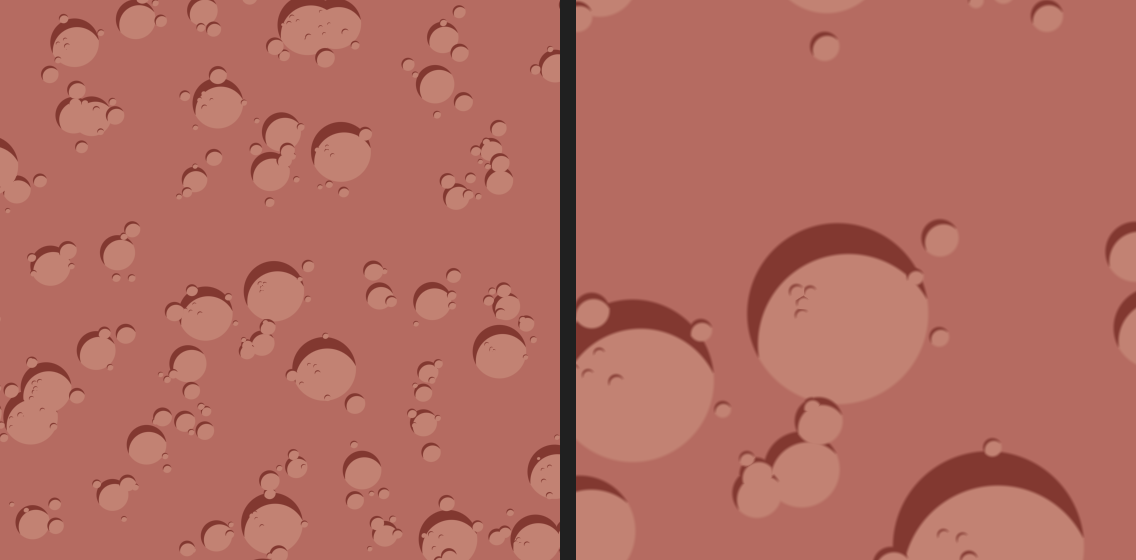
Left: the whole. Right: its middle third, enlarged.
This pattern is drawn by a three.js fragment shader. Its source:

```glsl
// Flat clay ground dotted with shaded round craters, each ringed by smaller pits.
varying vec2 vUv;

#define CELLS 7.0          // parent craters across the canvas
#define SEED 17.0
#define PRESENCE 0.96      // chance that a cell holds a crater
#define LARGE_SHARE 0.21   // part of the craters that are large
#define LARGE_RADIUS vec2(0.041, 0.057)
#define SMALL_RADIUS vec2(0.018, 0.037)
#define EDGE 0.0013        // half width of the smoothed edges
#define GROUND vec3(0.71, 0.42, 0.38)
#define FLOOR vec3(0.76, 0.51, 0.45)
#define SHADOW vec3(0.51, 0.22, 0.19)

const float PI = 3.14159;

vec3 hash3(vec3 p) {
  p = fract((p + SEED) * vec3(0.1031, 0.1030, 0.0973));
  p += dot(p, p.yxz + 33.33);
  return fract((p.xxy + p.yxx) * p.zyx);
}

float coverage(float dist) {
  return 1.0 - smoothstep(-EDGE, EDGE, dist);
}

// x: whole crater, y: lit floor; the rest of the crater is a crescent of shadow.
vec2 crater(vec2 p, float radius, float turn) {
  vec2 shift = radius * mix(vec2(0.10, -0.36), vec2(0.21, -0.25), turn);
  float rim = length(p) - radius;
  float lit = length(p - shift) - radius;
  return vec2(coverage(rim), coverage(max(rim, lit)));
}

vec3 paint(vec3 base, vec2 mask) {
  return base * (1.0 - mask.x) + SHADOW * (mask.x - mask.y) + FLOOR * mask.y;
}

// Satellite pits by index: one medium, one small, then tiny ones.
float pitRadius(float index, float vary) {
  float size = index < 0.5 ? 0.0155 : index < 1.5 ? 0.0098 : 0.0058;
  return size * mix(0.78, 1.2, vary);
}

void main() {
  vec2 home = floor(vUv * CELLS);
  vec2 parents = vec2(0.0);
  vec2 pits = vec2(0.0);

  for (int y = -1; y <= 1; y++) {
    for (int x = -1; x <= 1; x++) {
      vec2 cell = home + vec2(float(x), float(y));
      vec3 place = hash3(vec3(cell, 1.0));
      vec3 kind = hash3(vec3(cell, 2.0));
      if (place.z > PRESENCE) continue;

      // Parent crater; overlapping parents merge into one hollow.
      vec2 p = vUv - (cell + mix(vec2(0.04), vec2(0.96), place.xy)) / CELLS;
      bool large = kind.x < LARGE_SHARE;
      vec2 span = large ? LARGE_RADIUS : SMALL_RADIUS;
      float radius = mix(span.x, span.y, kind.y);
      float turn = large ? 0.2 * kind.z : kind.z;
      parents = max(parents, crater(p, radius, turn));

      // Pits around the rim, then specks on the left of large floors.
      for (int i = 0; i < 8; i++) {
        float index = float(i);
        bool speck = i > 3;
        if (speck && !large) continue;
        vec3 h = hash3(vec3(cell, 5.0 + index));
        float size = speck ? mix(0.003, 0.0055, h.z) : pitRadius(index, h.z);
        float angle = speck ? PI * mix(0.75, 1.25, h.x) : 2.0 * PI * h.x;
        float reach = speck ? radius * mix(0.2, 0.85, h.y)
                            : radius + size + mix(-0.012, 0.016, h.y);
        vec2 q = p - reach * vec2(cos(angle), sin(angle));
        pits = max(pits, crater(q, size, fract(h.z * 7.0)));
      }
    }
  }

  vec3 color = paint(paint(GROUND, parents), pits);
  gl_FragColor = vec4(color, 1.0);
}
```
